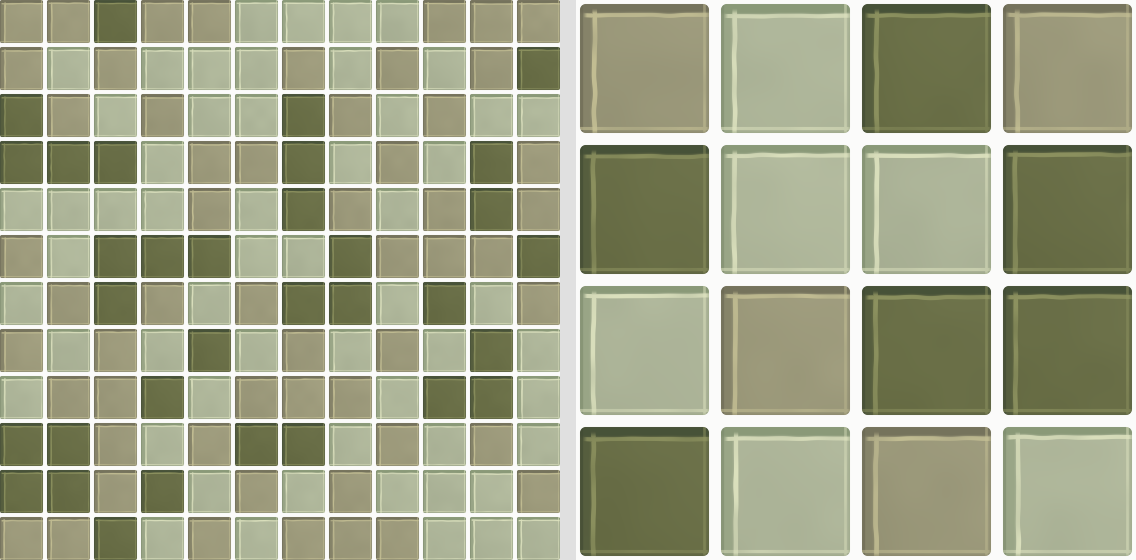
Left, the full canvas; right, a detail of the centre.
Give the GLSL for this pattern, as a WebGL 2 fragment shader.

```glsl
#version 300 es
precision highp float;
// Glass mosaic: 12 by 12 bevelled tiles in sage, khaki and olive on white grout.

uniform vec2 u_resolution;
out vec4 fragColor;

// Integer hash giving a value from 0 to 1.
float hash(vec2 cell, uint salt) {
    uvec2 c = uvec2(ivec2(cell) + 64);
    uint n = c.x * 1973u + c.y * 9277u + salt * 26699u;
    n = (n ^ (n >> 15)) * 73471u;
    n = (n ^ (n >> 13)) * 51787u;
    n ^= n >> 16;
    return float(n & 65535u) / 65535.0;
}

float noise(vec2 p, uint salt) {
    vec2 i = floor(p), f = smoothstep(0.0, 1.0, fract(p));
    return mix(mix(hash(i, salt), hash(i + vec2(1, 0), salt), f.x),
               mix(hash(i + vec2(0, 1), salt), hash(i + vec2(1, 1), salt), f.x), f.y);
}

float roundedBox(vec2 p, vec2 halfSize, float radius) {
    vec2 d = abs(p) - halfSize + radius;
    return length(max(d, 0.0)) + min(max(d.x, d.y), 0.0) - radius;
}

// Soft line of a given half width around zero.
float line(float d, float halfWidth, float aa) {
    return 1.0 - smoothstep(max(halfWidth - aa, 0.0), halfWidth + aa, abs(d));
}

void main() {
    // Measured from the upper left; the outer tiles touch the canvas edge.
    vec2 p = gl_FragCoord.xy / u_resolution;
    p.y = 1.0 - p.y;
    float tileSize = 0.0768;
    float pitch = (1.0 - tileSize) / 11.0;
    vec2 grid = (p + 0.5 * (pitch - tileSize)) / pitch;
    vec2 cell = floor(grid);
    vec2 q = (fract(grid) - 0.5) * pitch / tileSize + 0.5;
    float aa = 0.6 / (tileSize * min(u_resolution.x, u_resolution.y));

    // Loose checker of sage and khaki, with scattered olive tiles.
    float parity = mod(cell.x + cell.y + step(0.82, hash(cell, 2u)), 2.0);
    bool sage = parity < 0.5;
    vec3 face = sage ? vec3(0.68, 0.71, 0.60) : vec3(0.61, 0.60, 0.48);
    vec3 bevel = sage ? vec3(0.54, 0.60, 0.47) : vec3(0.46, 0.45, 0.36);
    vec3 glint = sage ? vec3(0.87, 0.89, 0.75) : vec3(0.77, 0.75, 0.58);
    if (hash(cell, 1u) < 0.195) {
        face = vec3(0.41, 0.43, 0.275);
        bevel = vec3(0.28, 0.32, 0.22);
        glint = vec3(0.56, 0.58, 0.38);
    }

    // Slight tone differences between tiles and cloudiness within the glass.
    vec3 color = face * (0.985 + 0.03 * hash(cell, 3u));
    color *= 0.985 + 0.03 * noise(p * 45.0, 4u);
    color += 0.018 * (q.x - q.y);

    // Dark bevels: a strong one on top and a paler one at the left.
    float wobble = 0.012 * (noise(p * 90.0, 5u) - 0.5);
    float topEdge = 0.075 + 0.02 * hash(cell, 6u) + wobble;
    float leftEdge = 0.095 + 0.025 * hash(cell, 7u) + wobble;
    float leftBevel = 1.0 - smoothstep(leftEdge - 0.04, leftEdge, q.x);
    float topBevel = 1.0 - smoothstep(topEdge - 0.035, topEdge, q.y);
    color = mix(color, mix(bevel, face, 0.35), leftBevel * 0.85);
    color = mix(color, bevel, topBevel);
    color = mix(color, bevel * 0.9, line(q.x, 0.025, aa) * 0.6);

    // Bright glints along the inner bevel edges, broken by noise.
    float shine = 0.55 + 0.4 * noise(p * 70.0, 8u);
    float leftGlint = line(q.x - leftEdge, 0.018, aa) * smoothstep(0.03, 0.08, q.y);
    float topGlint = line(q.y - topEdge, 0.016, aa) * smoothstep(0.02, 0.06, q.x);
    color = mix(color, glint, max(leftGlint, topGlint) * shine);

    // Thin reflections just inside the right and bottom edges.
    float rightGlint = line(q.x - 0.965, 0.010, aa);
    float bottomGlint = line(q.y - 0.965, 0.012, aa);
    color = mix(color, glint, max(rightGlint, bottomGlint) * shine * 0.65);
    color = mix(color, bevel, smoothstep(0.975, 1.0, max(q.x, q.y)) * 0.35);

    // Rounded tile outline against the grout.
    float outline = roundedBox(q - 0.5, vec2(0.5), 0.045);
    float cover = 1.0 - smoothstep(-aa, aa, outline);
    fragColor = vec4(mix(vec3(0.985, 0.985, 0.98), color, cover), 1.0);
}
```
